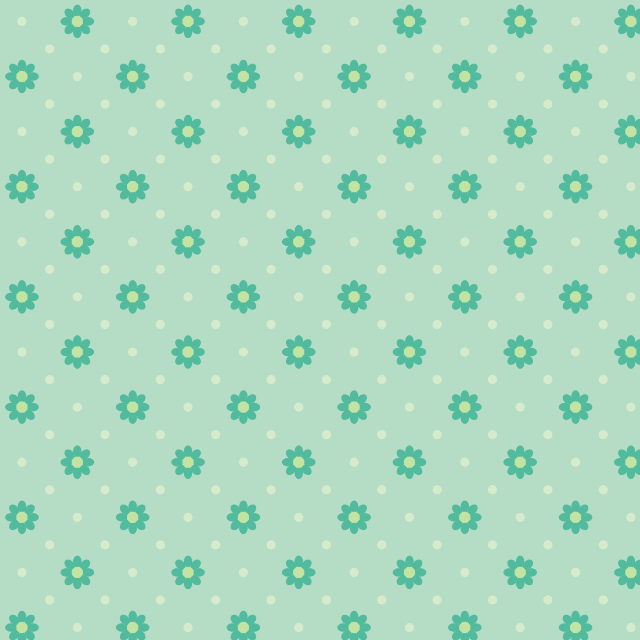
Reproduce this pattern procedurally as a WebGL 2 fragment shader.

```glsl
#version 300 es
precision highp float;
// Eight-petalled daisies and pale dots on a flat mint ground.
// A grid alternates daisy and dot like a checkerboard, and a second grid,
// shifted by half a cell, adds a dot in the middle of every cell.

uniform vec2 u_resolution;
out vec4 outColor;

// Layout, in canvas widths
const vec2 GRID_ORIGIN = vec2(0.0343, 0.0195);
const vec2 GRID_PITCH = vec2(0.0865, 0.0861);

// Shapes, in canvas widths
const float DOT_RADIUS = 0.0071;
const float CENTRE_RADIUS = 0.0088;
const float PETAL_COUNT = 8.0;
const float PETAL_OFFSET = 0.0168;
const vec2 PETAL_RADII = vec2(0.0094, 0.0066);
const float EDGE_SOFTNESS = 1.2; // width of the smoothed edge in pixels

// Colours
const vec3 GROUND = vec3(0.710, 0.863, 0.770);
const vec3 PETAL = vec3(0.322, 0.734, 0.614);
const vec3 CENTRE = vec3(0.760, 0.890, 0.635);
const vec3 DOT = vec3(0.840, 0.922, 0.800);

const float TAU = 6.2831853;

float circleDistance(vec2 p, float radius) {
    return length(p) - radius;
}

// Approximate distance, accurate near the outline
float ellipseDistance(vec2 p, vec2 radii) {
    float k = length(p / radii);
    float slope = length(p / (radii * radii));
    return k * (k - 1.0) / max(slope, 1e-4);
}

// Folds the plane into one sector and measures its single petal
float petalsDistance(vec2 p) {
    float sector = TAU / PETAL_COUNT;
    float angle = atan(p.y, p.x + 1e-7);
    angle -= sector * floor(angle / sector + 0.5);
    vec2 folded = length(p) * vec2(cos(angle), sin(angle));
    return ellipseDistance(folded - vec2(PETAL_OFFSET, 0.0), PETAL_RADII);
}

float coverage(float dist, float edge) {
    return 1.0 - smoothstep(-0.5 * edge, 0.5 * edge, dist);
}

void main() {
    float canvasSize = min(u_resolution.x, u_resolution.y);
    float edge = EDGE_SOFTNESS / canvasSize;
    vec2 grid = (gl_FragCoord.xy / canvasSize - GRID_ORIGIN) / GRID_PITCH;

    // Offsets from the nearest grid node and the nearest cell middle
    vec2 node = floor(grid + 0.5);
    vec2 fromNode = (grid - node) * GRID_PITCH;
    vec2 fromMiddle = (fract(grid) - 0.5) * GRID_PITCH;
    bool isDaisy = mod(node.x + node.y, 2.0) < 0.5;

    // Dots in the cell middles
    vec3 color = mix(GROUND, DOT, coverage(circleDistance(fromMiddle, DOT_RADIUS), edge));

    // Daisies and dots on the grid nodes
    if (isDaisy) {
        color = mix(color, PETAL, coverage(petalsDistance(fromNode), edge));
        color = mix(color, CENTRE, coverage(circleDistance(fromNode, CENTRE_RADIUS), edge));
    } else {
        color = mix(color, DOT, coverage(circleDistance(fromNode, DOT_RADIUS), edge));
    }

    outColor = vec4(color, 1.0);
}
```
